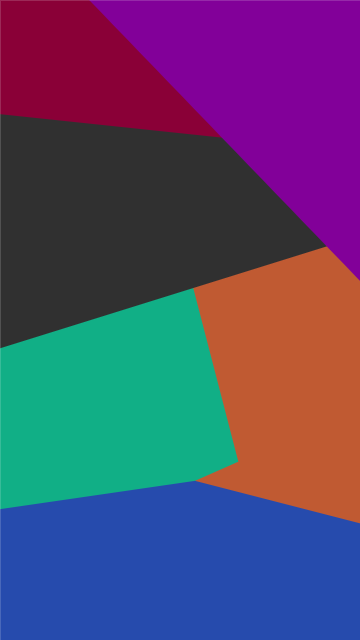
Reproduce this background procedurally as a WebGL 1 fragment shader.

```glsl
precision highp float;

uniform vec2 u_resolution;

#define GRID vec2(9.0, 16.0)
#define RIM_WIDTH 0.02
#define RIM_STRENGTH 0.2
#define PURPLE vec3(0.510, 0.000, 0.600)
#define CRIMSON vec3(0.540, 0.000, 0.216)
#define CHARCOAL vec3(0.190, 0.190, 0.190)
#define GREEN vec3(0.067, 0.686, 0.525)
#define ORANGE vec3(0.753, 0.353, 0.196)
#define BLUE vec3(0.149, 0.294, 0.678)

// Signed distance to the line from a to b, positive on its left
float leftOf(vec2 p, vec2 a, vec2 b) {
    vec2 dir = normalize(b - a);
    vec2 rel = p - a;
    return dir.x * rel.y - dir.y * rel.x;
}

// Antialiased coverage of a signed distance
float cover(float dist, float pixel) {
    return clamp(dist / pixel + 0.5, 0.0, 1.0);
}

void main() {
    vec2 p = gl_FragCoord.xy / u_resolution * GRID;
    float pixel = GRID.y / u_resolution.y;

    // Shared corners of the panels
    vec2 greenTop = vec2(4.833, 8.792);
    vec2 greenTip = vec2(5.958, 4.458);
    vec2 bluePeak = vec2(4.875, 3.979);

    // Regions bounded by straight cuts
    float green = min(leftOf(p, greenTip, greenTop), leftOf(p, bluePeak, greenTip));
    float blue = min(leftOf(p, bluePeak, vec2(0.0, 3.271)),
                     leftOf(p, vec2(9.0, 2.917), bluePeak));
    float charcoal = leftOf(p, vec2(0.0, 7.292), vec2(8.146, 9.833));
    float crimson = leftOf(p, vec2(0.0, 13.146), vec2(5.52, 12.563));
    float purple = leftOf(p, vec2(2.229, 16.0), vec2(9.0, 8.979));

    // Paint from back to front
    vec3 color = mix(ORANGE, GREEN, cover(green, pixel));
    color = mix(color, BLUE, cover(blue, pixel));
    color = mix(color, CHARCOAL, cover(charcoal, pixel));
    color = mix(color, CRIMSON, cover(crimson, pixel));
    color = mix(color, PURPLE, cover(purple, pixel));

    // Faint light rim along the left and top borders
    float border = min(p.x, GRID.y - p.y);
    color = mix(color, vec3(1.0), RIM_STRENGTH * cover(RIM_WIDTH - border, pixel));

    gl_FragColor = vec4(color, 1.0);
}
```
